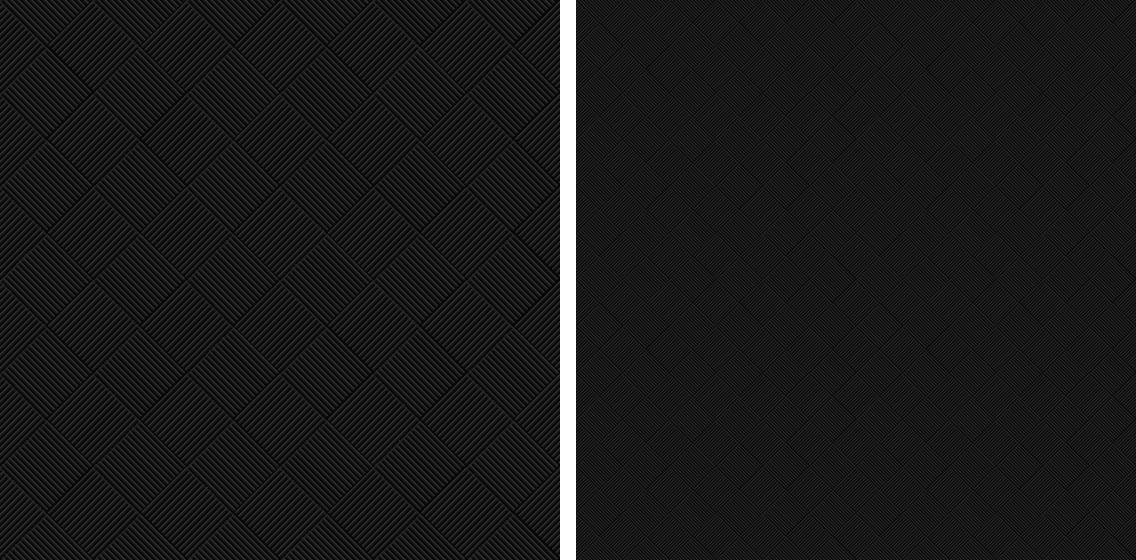
Left, the tile; right, the same tile 2 across and 2 down.
A three.js fragment shader for this pattern:

```glsl
varying vec2 vUv;

const float REPEATS = 6.0;
const float RIBS = 14.0;

float hash(vec2 p) {
  return fract(sin(dot(p, vec2(127.1, 311.7))) * 43758.5453);
}

// Rib with a dark groove, a dim lower flank and a bright upper side
float ribTone(float s) {
  float body = smoothstep(0.2, 0.34, s) * (1.0 - smoothstep(0.9, 1.0, s));
  float tone = mix(0.08, 0.185, smoothstep(0.5, 0.8, s));
  return mix(0.018, tone, body);
}

void main() {
  // Diagonal grid: both axes point upwards
  vec2 p = vUv * REPEATS;
  vec2 diagonal = vec2(p.x + p.y, p.y - p.x);
  vec2 cell = floor(diagonal);
  vec2 local = diagonal - cell;

  // Wrapped identity of each diamond, taken from its centre
  vec2 centre = 0.5 * vec2(cell.x - cell.y, cell.x + cell.y + 1.0);
  vec2 id = floor(2.0 * mod(centre + 0.25, REPEATS));

  // Ribs turn by a right angle from one diamond to the next
  float odd = mod(cell.x + cell.y, 2.0);
  vec2 strip = odd < 0.5 ? local : local.yx;
  float along = strip.x;
  float across = strip.y * RIBS;

  // Slightly uneven ribs
  float wear = hash(id + 17.0 * floor(across));
  float tone = ribTone(fract(across)) * mix(0.97, 1.03, wear);

  // Narrow shadow where the lower end tucks under its neighbour
  float gap = mix(0.006, 0.022, hash(id + 9.2));
  float shadow = 1.0 - smoothstep(gap, gap + 0.02, along);
  tone = mix(tone, 0.018, 0.9 * shadow);

  // Thin pale lip along the upper end
  float lip = smoothstep(0.958, 0.975, along) * (1.0 - smoothstep(0.988, 1.0, along));
  tone = mix(tone, 0.15, lip * mix(0.6, 0.85, hash(id + 5.1)));

  gl_FragColor = vec4(vec3(tone), 1.0);
}
```
